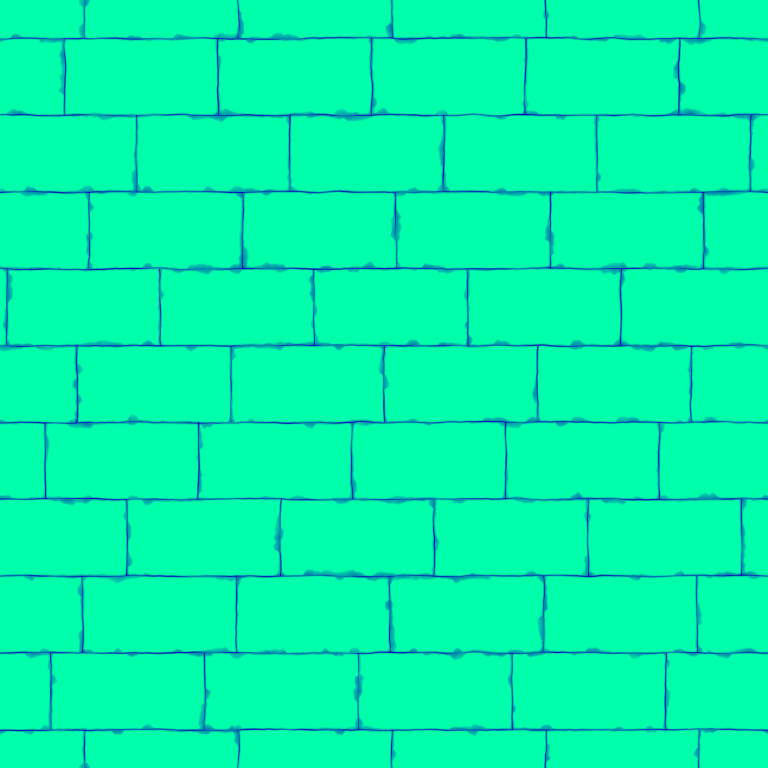
A WebGL 2 fragment shader for this texture map:

```glsl
#version 300 es
precision highp float;

#define COLUMNS 5.0
#define ROWS 10.0
#define CORE_WIDTH 0.0012
#define WOBBLE 0.0022
#define SKIRT_WIDTH 0.0030
#define CHIP_DEPTH 0.0062
#define CHIP_FREQ 52.0
#define JAG_FREQ 170.0
#define FOOT_SIZE 0.0050
#define FACE_COLOR vec3(0.0, 1.0, 0.67)
#define GROOVE_COLOR vec3(0.0, 0.06, 0.68)

uniform vec2 u_resolution;
out vec4 fragColor;

// Horizontal shift of each course, in brick widths, bottom to top
const float courseShift[10] = float[10](
    0.553, 0.332, 0.540, 0.826, 0.292, 0.501, 0.044, 0.579, 0.887, 0.421);

float hash(vec2 p) {
    vec3 q = fract(p.xyx * 0.1031);
    q += dot(q, q.yzx + 33.33);
    return fract((q.x + q.y) * q.z);
}

// One-dimensional value noise that wraps over the canvas
float edgeNoise(float along, float freq, float seed) {
    float t = along * freq;
    float cell = floor(t);
    float f = t - cell;
    float a = hash(vec2(mod(cell, freq), seed));
    float b = hash(vec2(mod(cell + 1.0, freq), seed));
    return mix(a, b, f * f * (3.0 - 2.0 * f));
}

// Depth of a worn joint: 0 on the brick face, 1 in the groove
float jointDepth(float along, float across, float seed, float foot, float pixel) {
    across += WOBBLE * (edgeNoise(along, 34.0, seed) - 0.5);
    across += 0.3 * WOBBLE * (edgeNoise(along, 120.0, seed + 7.0) - 0.5);
    float dist = abs(across);
    float sideSeed = seed + (across < 0.0 ? 311.0 : 617.0);

    // Ragged skirt with occasional deeper chips
    float jag = edgeNoise(along, JAG_FREQ, sideSeed);
    float chip = smoothstep(0.62, 0.95, edgeNoise(along, CHIP_FREQ, sideSeed + 13.0));
    float skirt = edgeNoise(along, 24.0, sideSeed + 29.0);
    float width = 0.0006 + SKIRT_WIDTH * skirt * (0.5 + 0.5 * jag)
                + CHIP_DEPTH * chip * (0.55 + 0.45 * jag) + foot;
    float soft = max(pixel, 0.0007);
    float cover = 1.0 - smoothstep(width - soft, width + soft, dist);
    float tone = 0.7 + 0.5 * edgeNoise(along, 80.0, sideSeed + 41.0);
    float wear = cover * tone * mix(0.52, 0.18, clamp(dist / width, 0.0, 1.0));

    // Dark thin groove
    float coreWidth = max(CORE_WIDTH, 0.55 * pixel);
    float strength = mix(0.5, 0.95, edgeNoise(along, 40.0, seed + 53.0));
    float core = strength * exp(-dist * dist / (coreWidth * coreWidth));
    return max(wear, core);
}

void main() {
    vec2 uv = gl_FragCoord.xy / u_resolution;
    float pixel = 1.0 / min(u_resolution.x, u_resolution.y);

    // Bed joints between courses
    float level = uv.y * ROWS + 0.5;
    float bed = floor(level + 0.5);
    float bedDepth = jointDepth(uv.x, (level - bed) / ROWS, mod(bed, ROWS) + 1.0, 0.0, pixel);

    // Upright joints, shifted in each course
    float row = mod(floor(level), ROWS);
    float span = uv.x * COLUMNS - courseShift[int(row)];
    float column = floor(span + 0.5);
    float seed = 100.0 + row * COLUMNS + mod(column, COLUMNS);

    // Joint flares where it meets the courses, most at its foot
    float fromFoot = fract(level) / ROWS;
    float fromHead = 1.0 / ROWS - fromFoot;
    float foot = FOOT_SIZE * hash(vec2(seed, 5.0)) * exp(-fromFoot / 0.004)
               + 0.5 * FOOT_SIZE * hash(vec2(seed, 9.0)) * exp(-fromHead / 0.005);
    float uprightDepth = jointDepth(uv.y, (span - column) / COLUMNS, seed, foot, pixel);

    // Combine joints
    float depth = max(bedDepth, uprightDepth);
    depth = clamp(depth + 0.35 * min(bedDepth, uprightDepth), 0.0, 1.0);
    fragColor = vec4(mix(FACE_COLOR, GROOVE_COLOR, depth), 1.0);
}
```
